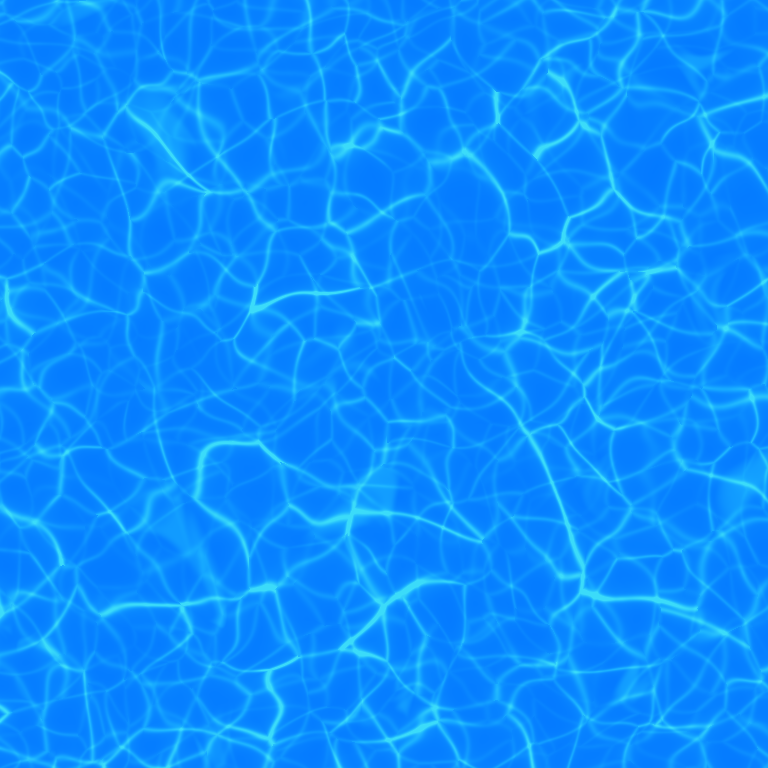
This texture is drawn by a three.js fragment shader. Its source:

```glsl
// Sunlit pool water: a net of pale caustic lines over saturated blue.
// Three layers of cellular noise are bent by layered sines; every cell border
// gets its own strength, a crisp core and a soft glow, then a colour ramp.

varying vec2 vUv;

const vec3 DEEP_BLUE = vec3(0.015, 0.475, 1.0);
const vec3 MID_BLUE = vec3(0.09, 0.665, 1.0);
const vec3 PALE_CYAN = vec3(0.23, 0.86, 0.975);

const float MAIN_CELLS = 10.0;     // cells across the canvas, per layer
const float MINOR_CELLS = 13.0;
const float FAINT_CELLS = 18.0;
const float MAIN_LIGHT = 1.0;      // peak brightness, per layer
const float MINOR_LIGHT = 0.58;
const float FAINT_LIGHT = 0.26;

const float CORE_WIDTH = 0.0036;   // in canvas units
const float GLOW_WIDTH = 0.0085;
const float GLOW_SHARE = 0.3;
const float BEND_SIZE = 0.022;
const float BEND_FREQ = 14.0;
const float HAZE_LIGHT = 0.32;
const float MOTTLE_LIGHT = 0.045;

const mat2 TURN = mat2(0.8, 0.6, -0.6, 0.8);

vec2 hash2(vec2 p) {
  vec2 q = vec2(dot(p, vec2(127.1, 311.7)), dot(p, vec2(269.5, 183.3)));
  return fract(sin(q) * 43758.5);
}

// Layered sines that bend straight cell borders into wavy ones
vec2 bend(vec2 p, float seed) {
  float size = BEND_SIZE;
  float freq = BEND_FREQ;
  for (int i = 0; i < 4; i++) {
    p = TURN * p + size * sin(freq * p.yx + seed + vec2(0.0, 1.7));
    size *= 0.55;
    freq *= 1.8;
  }
  return p;
}

// Smooth patches from layered sines, roughly -1 to 1
float patches(vec2 p) {
  float sum = 0.0;
  float weight = 0.55;
  for (int i = 0; i < 4; i++) {
    p = TURN * p + 0.6 * sin(p.yx * 1.3 + float(i));
    sum += weight * sin(p.x) * sin(p.y + 1.0);
    p *= 1.7;
    weight *= 0.6;
  }
  return sum;
}

float lineProfile(float dist) {
  float core = dist / CORE_WIDTH;
  return mix(exp(-core * core), exp(-dist / GLOW_WIDTH), GLOW_SHARE);
}

// Light along the cell borders of one layer
float causticNet(vec2 uv, float cells, float seed) {
  vec2 p = bend(uv, seed) * cells + seed * 7.0;
  vec2 base = floor(p);
  vec2 f = p - base;

  // Nearest cell point
  vec2 nearCell = vec2(0.0);
  vec2 nearOffset = vec2(0.0);
  float nearest = 100.0;
  for (int y = -1; y <= 1; y++) {
    for (int x = -1; x <= 1; x++) {
      vec2 cell = vec2(float(x), float(y));
      vec2 offset = cell + hash2(base + cell) - f;
      float d = dot(offset, offset);
      if (d < nearest) {
        nearest = d;
        nearCell = cell;
        nearOffset = offset;
      }
    }
  }

  // Brightest border between that cell and its neighbours
  float ownTone = hash2(base + nearCell + 31.0).x;
  float light = 0.0;
  for (int y = -2; y <= 2; y++) {
    for (int x = -2; x <= 2; x++) {
      vec2 cell = nearCell + vec2(float(x), float(y));
      vec2 offset = cell + hash2(base + cell) - f;
      vec2 gap = offset - nearOffset;
      if (dot(gap, gap) > 0.0001) {
        float dist = dot(0.5 * (offset + nearOffset), normalize(gap)) / cells;
        float tone = fract(ownTone + hash2(base + cell + 31.0).x);
        light = max(light, mix(0.3, 1.0, tone) * lineProfile(max(dist, 0.0)));
      }
    }
  }

  // Lines swell and fade from place to place
  return light * mix(0.4, 1.15, smoothstep(-0.5, 0.5, patches(uv * 11.0 + seed)));
}

void main() {
  float light = MAIN_LIGHT * causticNet(vUv, MAIN_CELLS, 1.3);
  light += MINOR_LIGHT * causticNet(vUv, MINOR_CELLS, 4.1);
  light += FAINT_LIGHT * causticNet(vUv, FAINT_CELLS, 8.6);

  // Scattered hazy spots and a faint mottle
  light += HAZE_LIGHT * smoothstep(0.5, 0.95, patches(vUv * 17.0 + 5.0));
  light += MOTTLE_LIGHT * (0.5 + 0.5 * patches(vUv * 34.0 + 2.0));
  light = clamp(light, 0.0, 1.0);

  vec3 color = mix(DEEP_BLUE, MID_BLUE, min(light * 2.0, 1.0));
  color = mix(color, PALE_CYAN, max(light * 2.0 - 1.0, 0.0));
  gl_FragColor = vec4(color, 1.0);
}
```
